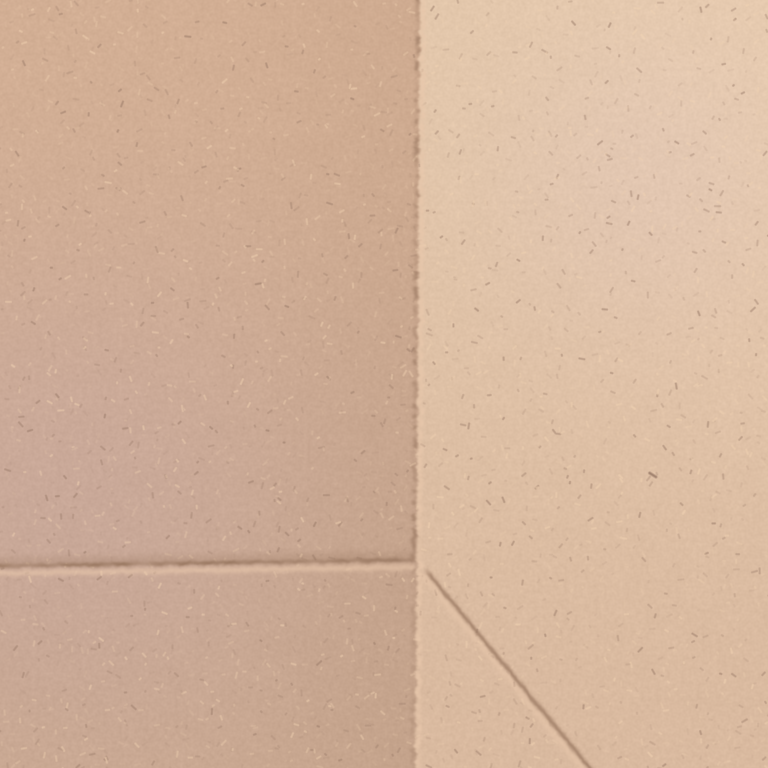
Give the GLSL for this texture, as a Shadertoy shader.

```glsl
// Folded kraft cardboard: a shaded left panel meets a lit right panel at a rough
// vertical edge, with one level and one slanted crease leaving their junction.
// Colour gradients give the light; gradient noise and scattered strokes the fibre.

const vec3 SHADE_TOP    = vec3(0.825, 0.685, 0.580);
const vec3 SHADE_BOTTOM = vec3(0.792, 0.662, 0.567);
const vec3 LIT_TOP      = vec3(0.890, 0.780, 0.670);
const vec3 LIT_BOTTOM   = vec3(0.852, 0.728, 0.625);
const vec3 ROSE_TINT    = vec3(-0.010, -0.006, 0.028);
const vec3 CREASE_DARK  = vec3(0.61, 0.48, 0.39);
const vec3 CREASE_LIGHT = vec3(0.91, 0.78, 0.67);
const vec3 FLECK_DARK   = vec3(0.58, 0.46, 0.39);
const vec3 FLECK_LIGHT  = vec3(0.95, 0.83, 0.70);

const float EDGE_X_BOTTOM = 0.5410;
const float EDGE_X_TOP    = 0.5470;
const float FOLD_Y_LEFT   = 0.2630;
const float FOLD_Y_RIGHT  = 0.2710;
const vec2  SLANT_START   = vec2(0.554, 0.258);
const vec2  SLANT_END     = vec2(0.768, 0.000);
const float EDGE_FRAY     = 0.0035;
const float GRAIN         = 0.020;

float hash(vec2 p) {
    vec3 q = fract(p.xyx * 0.1031);
    q += dot(q, q.yzx + 33.33);
    return fract((q.x + q.y) * q.z);
}

vec2 gradientAt(vec2 cell) {
    float a = 6.2832 * hash(cell);
    return vec2(cos(a), sin(a));
}

float gradientNoise(vec2 p) {
    vec2 i = floor(p), f = fract(p);
    vec2 u = f * f * f * (f * (f * 6.0 - 15.0) + 10.0);
    vec2 e = vec2(0.0, 1.0);
    float a = dot(gradientAt(i), f);
    float b = dot(gradientAt(i + e.yx), f - e.yx);
    float c = dot(gradientAt(i + e.xy), f - e.xy);
    float d = dot(gradientAt(i + e.yy), f - e.yy);
    return mix(mix(a, b, u.x), mix(c, d, u.x), u.y);
}

// Soft line profile around distance zero
float band(float d, float width) {
    return exp(-d * d / (width * width));
}

float segmentDistance(vec2 p, vec2 a, vec2 b) {
    vec2 ab = b - a;
    return length(p - a - ab * clamp(dot(p - a, ab) / dot(ab, ab), 0.0, 1.0));
}

// Randomly turned short strokes, one per grid cell
float flecks(vec2 uv, float cells, float density, float width, float px) {
    vec2 home = floor(uv * cells);
    float ink = 0.0;
    for (int y = -1; y <= 1; y++)
    for (int x = -1; x <= 1; x++) {
        vec2 cell = home + vec2(x, y);
        if (hash(cell + 17.0) > density) continue;
        vec2 centre = (cell + vec2(hash(cell + 31.0), hash(cell + 57.0))) / cells;
        float angle = 6.2832 * hash(cell + 83.0);
        vec2 reach = vec2(cos(angle), sin(angle)) * mix(0.0004, 0.0034, hash(cell + 101.0));
        float d = segmentDistance(uv, centre - reach, centre + reach);
        float strength = mix(0.2, 1.0, pow(hash(cell + 139.0), 2.0));
        ink = max(ink, strength * (1.0 - smoothstep(0.0, width + px, d)));
    }
    return ink;
}

void mainImage(out vec4 fragColor, in vec2 fragCoord) {
    vec2 uv = fragCoord / iResolution.xy;
    float px = 1.0 / iResolution.y;

    // Frayed signed distance to the vertical edge, positive on the lit side
    float fray = gradientNoise(uv * vec2(20.0, 85.0)) + 0.6 * gradientNoise(uv * vec2(50.0, 190.0));
    float edge = uv.x - mix(EDGE_X_BOTTOM, EDGE_X_TOP, uv.y) + EDGE_FRAY * fray;
    float lit = smoothstep(-0.0015 - px, 0.0015 + px, edge);

    // Panel light
    vec3 shade = mix(SHADE_BOTTOM, SHADE_TOP, smoothstep(0.1, 1.0, uv.y));
    shade -= 0.022 * smoothstep(0.25, 0.55, uv.x) * (1.0 - 0.4 * uv.y);
    shade += ROSE_TINT * exp(-9.0 * dot(uv - vec2(0.08, 0.36), uv - vec2(0.08, 0.36)));
    vec3 bright = mix(LIT_BOTTOM, LIT_TOP, smoothstep(0.0, 1.0, uv.y));
    bright += 0.014 * smoothstep(0.55, 1.0, uv.x) * smoothstep(0.1, 0.7, uv.y);
    bright += 0.7 * ROSE_TINT * exp(-25.0 * dot(uv - vec2(0.84, 0.77), uv - vec2(0.84, 0.77)));
    vec3 col = mix(shade, bright, lit);

    // Paper grain and loose fibres
    float grain = gradientNoise(uv * 150.0) + 0.8 * gradientNoise(uv * 290.0 + 40.0);
    col += GRAIN * grain + 0.008 * gradientNoise(uv * 28.0);
    col = mix(col, FLECK_DARK, 0.50 * flecks(uv, 58.0, 0.45, 0.0013, px));
    col = mix(col, FLECK_LIGHT, 0.50 * flecks(uv + 3.7, 64.0, 0.50, 0.0013, px));
    float chip = segmentDistance(uv, vec2(0.846, 0.384), vec2(0.854, 0.379));
    col = mix(col, FLECK_DARK, 0.8 * (1.0 - smoothstep(0.0, 0.002 + px, chip)));

    // Vertical edge: broken shadow beside a pale rim
    float gaps = smoothstep(-0.25, 0.35, gradientNoise(uv * vec2(25.0, 95.0) + 9.0));
    float upper = mix(0.4, 1.0, smoothstep(0.24, 0.28, uv.y));
    col = mix(col, CREASE_DARK, upper * (0.12 + 0.5 * gaps) * band(edge + 0.0035, 0.0035));
    col = mix(col, CREASE_LIGHT, (0.3 + 0.4 * (1.0 - gaps)) * band(edge - 0.004, 0.0035));

    // Level crease: shadow above, raised lip below
    float wobble = gradientNoise(uv * vec2(70.0, 30.0)) + 0.5 * gradientNoise(uv * 160.0);
    float fold = uv.y - mix(FOLD_Y_LEFT, FOLD_Y_RIGHT, uv.x / EDGE_X_TOP) + 0.002 * wobble;
    float foldSpan = 1.0 - smoothstep(-0.008, 0.0, edge);
    float wear = 0.65 + 0.5 * gradientNoise(uv * vec2(45.0, 10.0));
    col = mix(col, CREASE_DARK, foldSpan * (wear * band(fold, 0.0034) + 0.22 * band(fold - 0.006, 0.007)));
    col = mix(col, CREASE_LIGHT, foldSpan * 0.55 * band(fold + 0.0095, 0.0045));

    // Slanted crease: shadow on the upper right, lip on the lower left
    vec2 along = normalize(SLANT_END - SLANT_START);
    vec2 rel = uv - SLANT_START;
    float slant = dot(rel, vec2(-along.y, along.x)) + 0.0018 * wobble;
    float slantSpan = smoothstep(-0.005, 0.012, dot(rel, along));
    col = mix(col, CREASE_DARK, slantSpan * 0.75 * band(slant, 0.0034));
    col = mix(col, CREASE_LIGHT, slantSpan * 0.50 * band(slant + 0.0075, 0.0045));

    fragColor = vec4(clamp(col, 0.0, 1.0), 1.0);
}
```
